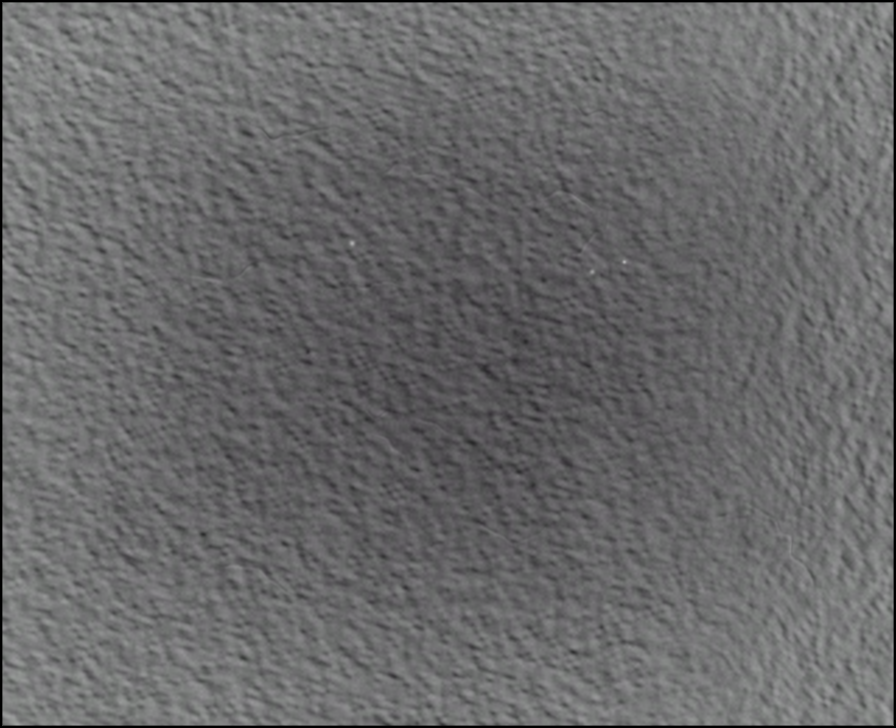
Reproduce this texture procedurally as a Shadertoy shader.

```glsl
// A grey, finely pitted plaster-like surface, darker in the middle, in a thin black frame.
// Grain is embossed value noise whose slant drifts from left to right; hairline
// cracks and tiny specks are scattered over it by hashed loops.

const vec3 DARK_CENTRE = vec3(0.328, 0.322, 0.332);
const vec3 PALE_RIM = vec3(0.502, 0.508, 0.506);
const int CRACKS = 15;
const int SPECKS = 12;

float hash21(vec2 p) {
    vec3 h = fract(vec3(p.xyx) * 0.1031);
    h += dot(h, h.yzx + 33.33);
    return fract((h.x + h.y) * h.z);
}

vec2 hash22(vec2 p) {
    return vec2(hash21(p), hash21(p + 47.3));
}

float valueNoise(vec2 p) {
    vec2 cell = floor(p), f = fract(p);
    f = f * f * (3.0 - 2.0 * f);
    float low = mix(hash21(cell), hash21(cell + vec2(1, 0)), f.x);
    float high = mix(hash21(cell + vec2(0, 1)), hash21(cell + vec2(1, 1)), f.x);
    return mix(low, high, f.y);
}

// Signed noise with three octaves, for broad blotches
float blotches(vec2 p) {
    float sum = 0.0, weight = 0.5;
    for (int i = 0; i < 3; i++) {
        sum += weight * (valueNoise(p) - 0.5);
        p = p * 2.1 + 13.7;
        weight *= 0.5;
    }
    return sum;
}

vec2 rotate(vec2 p, float angle) {
    float c = cos(angle), s = sin(angle);
    return vec2(c * p.x + s * p.y, c * p.y - s * p.x);
}

// Side-lit bumps: difference of heights across the long axis of each grain
float emboss(vec2 p, float angle, vec2 frequency) {
    vec2 q = rotate(p, angle) * frequency + 200.0;
    vec2 stepAcross = vec2(0.1, 0.45);
    return valueNoise(q - stepAcross) - valueNoise(q + stepAcross);
}

float grain(vec2 p, float angle) {
    float coarse = emboss(p, angle, vec2(62.0, 88.0));
    float fine = emboss(p + 3.1, angle + 0.35, vec2(105.0, 150.0));
    float relief = 0.6 * coarse + 0.65 * fine;
    return relief - 0.3 * relief * relief;
}

// Wavering hairline with a pale lip and a dark groove beside it
float crack(vec2 p, vec2 centre, float angle, float halfLength, float seed) {
    vec2 q = rotate(p - centre, angle);
    float wander = 0.035 * (valueNoise(vec2(q.x * 17.0 + 40.0, seed)) - 0.5)
                 + 0.012 * (valueNoise(vec2(q.x * 60.0 + 90.0, seed)) - 0.5);
    float d = (q.y + wander) / 0.0026;
    float fade = 1.0 - smoothstep(0.3 * halfLength, halfLength, abs(q.x));
    float strength = valueNoise(vec2(q.x * 26.0 + 70.0, seed + 5.0));
    float lip = exp(-d * d), groove = exp(-(d - 1.6) * (d - 1.6));
    return fade * strength * mix(lip - 0.5 * groove, 0.4 * lip - groove, hash21(vec2(seed, 8.0)));
}

float allCracks(vec2 p, float aspect) {
    float sum = 0.0;
    for (int i = 0; i < CRACKS; i++) {
        float seed = float(i) * 3.0 + 1.0;
        vec2 place = mix(vec2(0.14, 0.2), vec2(0.9, 0.86), hash22(vec2(seed, 2.0)));
        float angle = mix(-1.3, 1.0, hash21(vec2(seed, 5.0)));
        float halfLength = mix(0.05, 0.16, hash21(vec2(seed, 6.0)));
        sum += crack(p, place * vec2(aspect, 1.0), angle, halfLength, seed);
    }
    return sum;
}

// Small soft dots, mostly dark pits with a few bright flecks
float specks(vec2 p, float aspect) {
    float sum = 0.0;
    for (int i = 0; i < SPECKS; i++) {
        vec2 seed = vec2(float(i) * 2.0 + 9.0, 31.0);
        vec2 place = mix(vec2(0.28, 0.3), vec2(0.74, 0.84), hash22(seed));
        float radius = mix(0.0025, 0.0055, hash21(seed + 3.0));
        float d = length(p - place * vec2(aspect, 1.0)) / radius;
        float tone = i % 5 == 0 ? 0.28 : -0.13;
        sum += tone * exp(-d * d);
    }
    return sum;
}

void mainImage(out vec4 fragColor, in vec2 fragCoord) {
    vec2 uv = fragCoord / iResolution.xy;
    vec2 p = fragCoord / iResolution.y;
    float aspect = iResolution.x / iResolution.y;

    // Broad shading with an uneven dark middle
    vec2 fromCentre = rotate(uv - vec2(0.51, 0.49), 0.7) * vec2(0.95, 1.05);
    float rim = smoothstep(0.02, 0.72, length(fromCentre) + 0.1 * blotches(p * 4.0));
    vec3 colour = mix(DARK_CENTRE, PALE_RIM, rim);
    colour += 0.045 * blotches(p * 11.0 + 5.0);

    // Embossed grain, steeper towards the right side
    vec2 warped = p + 0.012 * vec2(valueNoise(p * 9.0), valueNoise(p * 9.0 + 31.0));
    float relief = mix(grain(warped, -0.65), grain(warped, -1.25), smoothstep(0.65, 0.95, uv.x));
    colour += 0.175 * relief * mix(0.85, 1.1, rim);

    // Cracks, specks and faint tinted sensor noise
    colour += 0.085 * allCracks(p, aspect) + specks(p, aspect);
    vec2 dust = p * 260.0;
    colour += 0.035 * (valueNoise(dust) - 0.5);
    colour += 0.018 * (valueNoise(dust * 0.4 + 77.0) - 0.5) * vec3(0.6, -0.5, 0.8);

    // Thin black frame
    vec2 inset = min(fragCoord, iResolution.xy - fragCoord) / iResolution.y;
    colour *= smoothstep(0.002, 0.0045, min(inset.x, inset.y));
    fragColor = vec4(clamp(colour, 0.0, 1.0), 1.0);
}
```
